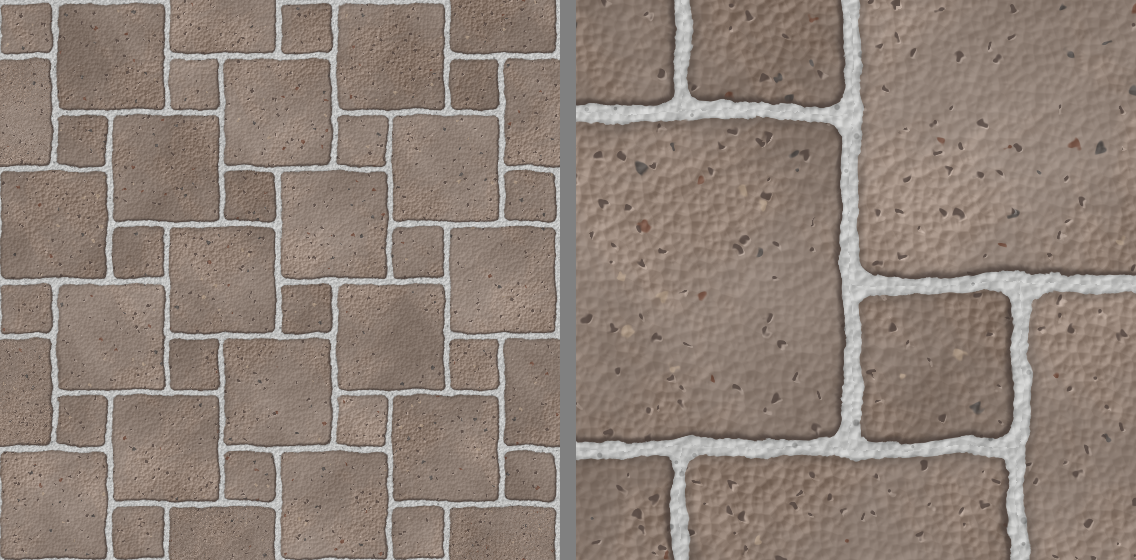
Left, the full canvas; right, a detail of the centre.
Reproduce this texture procedurally as a WebGL 1 fragment shader.

```glsl
precision highp float;
uniform vec2 u_resolution;

const float TAU = 6.28319;
const float GRID = 10.0;
const float HALF_JOINT = 0.05;
const float CORNER_RADIUS = 0.1;
const vec2 TO_LIGHT = vec2(-0.7, 0.7);

const vec3 STONE = vec3(0.555, 0.495, 0.455);
const vec3 WARM_STONE = vec3(0.61, 0.53, 0.475);
const vec3 GROUT = vec3(0.755, 0.755, 0.75);
const vec3 EDGE_SHADE = vec3(0.29, 0.245, 0.225);
const vec3 PIT = vec3(0.3, 0.25, 0.23);
const vec3 SLATE = vec3(0.29, 0.28, 0.275);
const vec3 RUST = vec3(0.43, 0.28, 0.22);
const vec3 SAND = vec3(0.69, 0.61, 0.53);

// Hash that wraps every n cells
vec2 hash2(vec2 c, float n) {
  c = floor(mod(c + 0.5, n));
  vec2 s = vec2(dot(c, vec2(127.1, 311.7)), dot(c, vec2(269.5, 183.3)));
  return fract(sin(s) * 43758.5);
}

// Layered sines; the integer matrix turns each layer and keeps the period
float waves(vec2 uv, float freq) {
  vec2 q = TAU * freq * uv;
  float sum = 0.0;
  float amp = 0.5;
  for (int i = 0; i < 5; i++) {
    sum += amp * 0.5 * (sin(q.x) + sin(q.y));
    q = mat2(2.0, 1.0, -1.0, 2.0) * q + 1.4 * sin(q.yx) + 1.9;
    amp *= 0.62;
  }
  return sum;
}

// Wrapping cellular noise: nearest distance, then two random values
vec3 cells(vec2 uv, float n) {
  vec2 p = uv * n;
  vec2 base = floor(p);
  vec3 nearest = vec3(9.0, 0.0, 0.0);
  for (int y = -1; y <= 1; y++) {
    for (int x = -1; x <= 1; x++) {
      vec2 c = base + vec2(float(x), float(y));
      vec2 jitter = hash2(c, n);
      float d = length(c + jitter - p);
      if (d < nearest.x) nearest = vec3(d, fract(jitter.yx * 91.7));
    }
  }
  return nearest;
}

// Scattered spots: coverage, then a random value for colour
vec2 spots(vec2 uv, float n, float density, float radius) {
  vec3 c = cells(uv, n);
  float size = radius * mix(0.45, 1.0, c.z);
  float mask = step(c.y, density) * smoothstep(size, size * 0.5, c.x);
  return vec2(mask, fract(c.z * 7.3));
}

float grain(vec2 uv) {
  return 0.55 * cells(uv, 180.0).x + 0.45 * cells(uv + 0.31, 97.0).x;
}

// Large and small squares in a pinwheel: centred position, half size
vec3 paver(vec2 p) {
  vec2 cell = floor(p);
  float k = floor(mod(cell.x - 2.0 * cell.y + 3.5, 5.0));
  bool small = k < 0.5;
  float halfSize = small ? 0.5 : 1.0;
  vec2 back = small ? vec2(0.0) : vec2(mod(k - 1.0, 2.0), step(k, 2.5));
  return vec3(p - cell + back - halfSize, halfSize);
}

float roundedSquare(vec2 p, float halfSize, float radius) {
  vec2 q = abs(p) - halfSize + radius;
  return length(max(q, 0.0)) + min(max(q.x, q.y), 0.0) - radius;
}

vec3 stoneColor(vec2 uv, float relief, float tone) {
  float mottle = waves(uv, 3.0);
  float rough = smoothstep(-0.25, 0.5, waves(uv + 0.43, 4.0));
  vec3 color = mix(STONE, WARM_STONE, 0.55 * rough);
  color += 0.07 * mottle + 0.035 * (tone - 0.5) - 0.015;
  color += relief * mix(0.22, 0.42, rough);

  // Pebbles and open pits with a lit lip
  vec2 ragged = uv + 0.0012 * sin(TAU * 83.0 * uv.yx + 3.0 * sin(TAU * 47.0 * uv));
  vec2 pebble = spots(ragged + 0.17, 47.0, 0.2, 0.21);
  vec3 pebbleColor = pebble.y < 0.4 ? SLATE : (pebble.y < 0.72 ? RUST : SAND);
  color = mix(color, pebbleColor + 0.3 * relief, 0.75 * pebble.x);
  float pit = spots(ragged, 73.0, mix(0.2, 0.42, rough), 0.25).x;
  float lip = spots(ragged + 0.0018 * TO_LIGHT, 73.0, mix(0.2, 0.42, rough), 0.25).x;
  color += 0.1 * max(lip - pit, 0.0);
  return mix(color, PIT, 0.75 * pit);
}

void main() {
  vec2 uv = gl_FragCoord.xy / u_resolution;
  float blur = 0.7 * GRID / u_resolution.x;

  // Meandering joints between the pavers
  vec2 p = uv * GRID + vec2(0.03, 0.01);
  p += 0.045 * vec2(waves(uv, 6.0), waves(uv + 0.37, 6.0));
  vec3 tile = paver(p);
  vec2 id = hash2(floor(p - tile.xy), GRID);
  float size = tile.z - HALF_JOINT + 0.016 * waves(uv + 0.71, 13.0);
  float edge = roundedSquare(tile.xy, size, CORNER_RADIUS);
  float shaded = roundedSquare(tile.xy - 0.028 * TO_LIGHT, size, CORNER_RADIUS);

  // Each paver shows its own part of the stone
  vec2 stoneUv = uv + id;
  float relief = grain(stoneUv) - grain(stoneUv + 0.0016 * TO_LIGHT);
  vec3 stone = stoneColor(stoneUv, relief, id.x);
  stone *= 1.0 - 0.16 * smoothstep(-0.07, 0.0, edge);
  stone = mix(stone, EDGE_SHADE, 0.75 * smoothstep(-0.025, 0.015, shaded));

  // Sandy grout, a little darker against the stone
  vec3 grout = GROUT + 0.4 * relief + 0.03 * waves(uv, 17.0);
  grout -= 0.1 * (1.0 - smoothstep(0.0, 0.025, edge));
  grout -= 0.16 * spots(uv, 89.0, 0.16, 0.24).x;

  gl_FragColor = vec4(mix(stone, grout, smoothstep(-blur, blur, edge)), 1.0);
}
```
